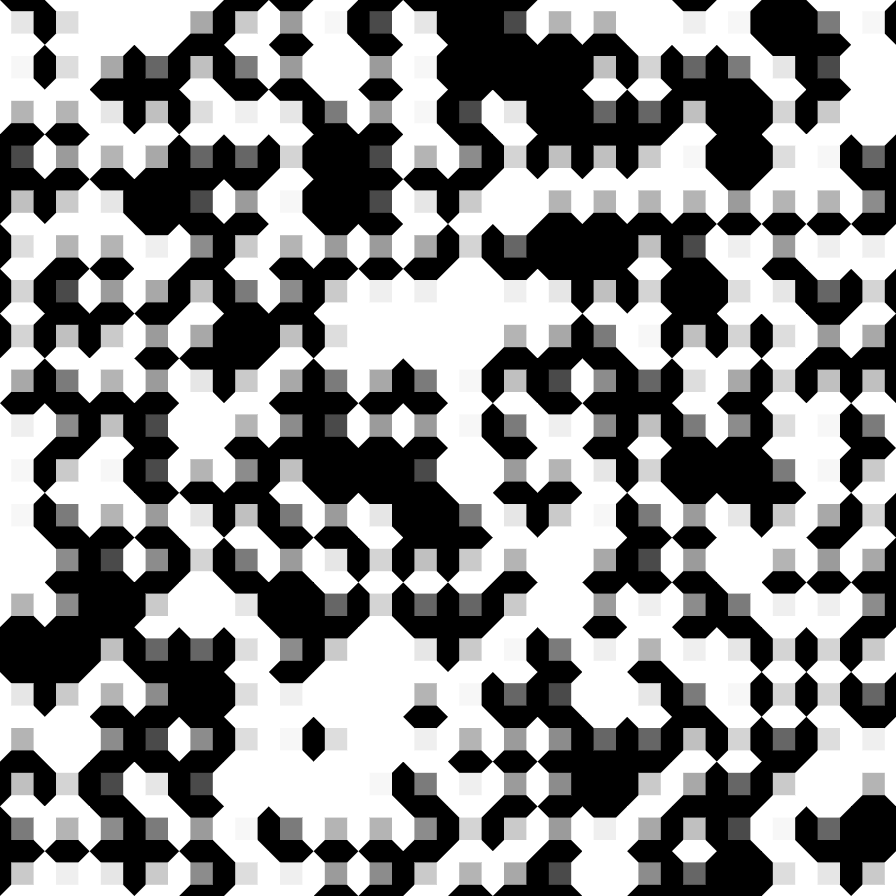
This texture is drawn by a Shadertoy shader. Its source:

```glsl
// Random edge-matched Wang tiles: every grid edge is black or white, and each
// tile joins its four edge colours along the diagonals. A central square shows
// the tile's index, built from one bit per edge, as a gamma-corrected grey.

const float TILES = 20.0;          // tiles across the canvas
const float SQUARE_HALF = 0.25;    // half width of the central square, in tiles
const float WHITE_SHARE = 0.5;     // chance that an edge is white
const float GAMMA = 2.2;           // display gamma of the square's grey
const float SEED = 17.0;           // selects another arrangement
const vec4 EDGE_BITS = vec4(1.0, 2.0, 4.0, 8.0);  // right, top, left, bottom

// Integer hash (PCG step) to scramble one word
uint scramble(uint n) {
    n = n * 747796405u + 2891336453u;
    n = ((n >> ((n >> 28u) + 4u)) ^ n) * 277803737u;
    return (n >> 22u) ^ n;
}

// Colour of an edge: axis 0 is the left side of a cell, axis 1 its bottom
float edgeColour(vec2 cell, float axis) {
    uvec3 key = uvec3(ivec3(vec3(cell, axis + 2.0 * SEED)));
    uint bits = scramble(key.x + scramble(key.y + scramble(key.z)));
    return float(bits >> 8u) / 16777216.0 < WHITE_SHARE ? 1.0 : 0.0;
}

// Antialiased step over one pixel
float coverage(float dist, float pixel) {
    return clamp(0.5 + dist / pixel, 0.0, 1.0);
}

void mainImage(out vec4 fragColor, in vec2 fragCoord) {
    float pixel = TILES / iResolution.y;
    vec2 grid = fragCoord * pixel;
    vec2 cell = floor(grid);
    vec2 p = grid - cell - 0.5;
    vec2 a = abs(p);

    // Edge colours, shared with the neighbouring tiles
    vec4 edges = vec4(edgeColour(cell + vec2(1.0, 0.0), 0.0),
                      edgeColour(cell + vec2(0.0, 1.0), 1.0),
                      edgeColour(cell, 0.0),
                      edgeColour(cell, 1.0));

    // Four wedges meeting on the diagonals
    float sideColour = p.x > 0.0 ? edges.x : edges.z;
    float capColour = p.y > 0.0 ? edges.y : edges.w;
    float shade = mix(capColour, sideColour, coverage((a.x - a.y) * sqrt(0.5), pixel));

    // Central square shaded by the tile index
    float grey = pow(dot(edges, EDGE_BITS) / 15.0, 1.0 / GAMMA);
    shade = mix(shade, grey, coverage(SQUARE_HALF - max(a.x, a.y), pixel));

    fragColor = vec4(vec3(shade), 1.0);
}
```
